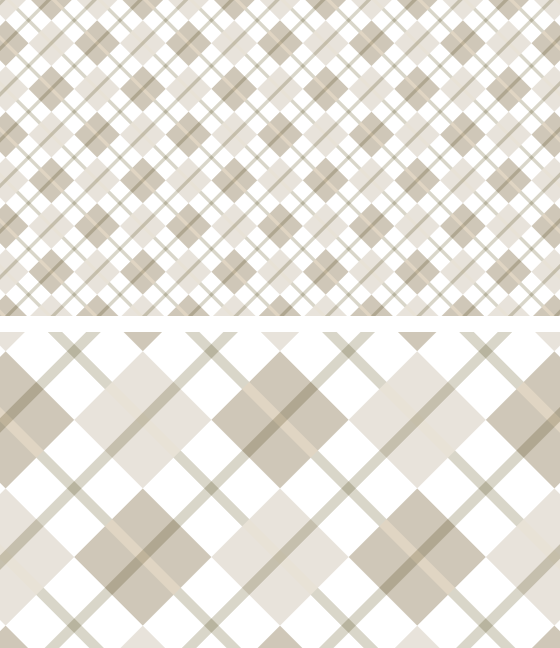
Top: the whole. Bottom: its middle third, enlarged.
Give the GLSL for this pattern, as a WebGL 2 fragment shader.

```glsl
#version 300 es
precision highp float;

uniform vec2 u_resolution;
out vec4 fragColor;

// Coverage of bands of the given half width, centred on multiples of period
vec2 bands(vec2 q, float period, float halfWidth, float pixel) {
    vec2 d = abs(mod(q + 0.5 * period, period) - 0.5 * period);
    return clamp((halfWidth - d) / pixel + 0.5, 0.0, 1.0);
}

void main() {
    // Diamond lattice: one unit is the spacing of neighbouring diamonds
    float spacing = 0.1447 * u_resolution.y;
    vec2 p = (gl_FragCoord.xy - u_resolution * vec2(0.5, 0.574)) / spacing;
    vec2 q = vec2(p.x + p.y, p.x - p.y);
    float pixel = 1.4142 / spacing;

    // Dark and light diamonds where bands of equal parity cross
    vec2 even = bands(q, 2.0, 0.5, pixel);
    float dark = even.x * even.y;
    float light = (1.0 - even.x) * (1.0 - even.y);
    float blank = 1.0 - dark - light;

    vec3 lineColor = vec3(0.85, 0.84, 0.79);
    vec3 ground = blank * vec3(1.0)
                + light * vec3(0.91, 0.89, 0.86)
                + dark * vec3(0.81, 0.78, 0.72);

    // Falling lines take a paler tint inside the diamonds
    vec3 falling = blank * lineColor
                 + light * vec3(0.91, 0.885, 0.84)
                 + dark * vec3(0.88, 0.835, 0.765);

    vec2 line = bands(q, 1.0, 0.053, pixel);
    vec3 color = mix(ground, falling, line.x);

    // Rising lines darken everything beneath them
    color *= mix(vec3(1.0), lineColor, line.y);

    fragColor = vec4(color, 1.0);
}
```
